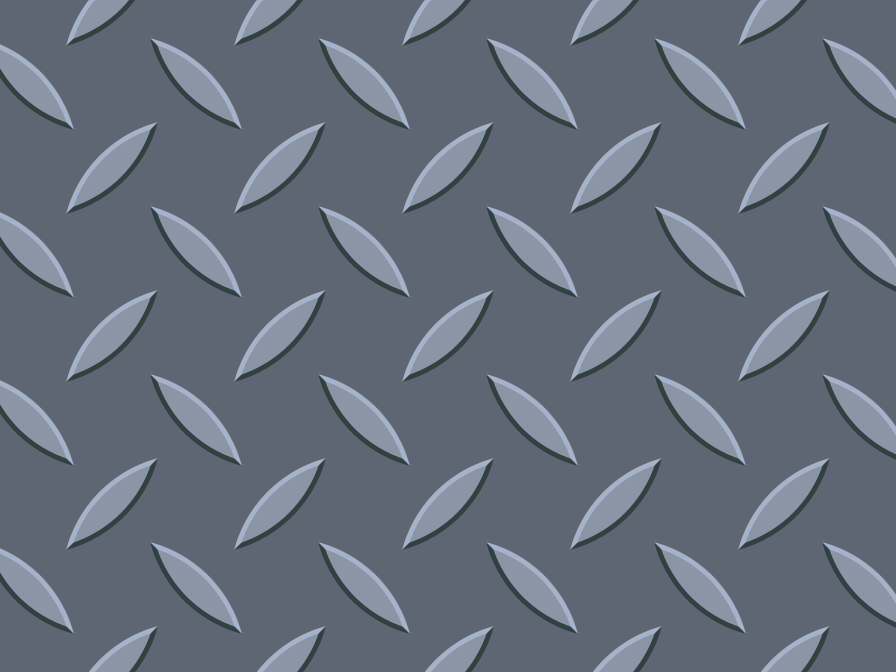
This texture is drawn by a Shadertoy shader. Its source:

```glsl
const float ROWS = 4.0;             // repeats over the canvas height
const vec2 RISING_POS = vec2(0.6667, 0.0);   // centres within one cell
const vec2 FALLING_POS = vec2(0.1667, 0.5);
const float HALF_LENGTH = 0.386;    // lug size in cells
const float HALF_WIDTH = 0.104;
const float BEVEL = 0.029;

const vec3 PLATE = vec3(0.37, 0.40, 0.45);
const vec3 FACE = vec3(0.54, 0.59, 0.65);
const vec3 LIGHT = vec3(0.65, 0.70, 0.79);
const vec3 SHADE = vec3(0.20, 0.25, 0.26);

// Lens with its tips on the x axis, bounded by two circular arcs
float lensDistance(vec2 p) {
    float radius = (HALF_LENGTH * HALF_LENGTH + HALF_WIDTH * HALF_WIDTH) / (2.0 * HALF_WIDTH);
    return length(vec2(p.x, abs(p.y) + radius - HALF_WIDTH)) - radius;
}

// Antialiased coverage of the region where d is negative
float coverage(float d, float pixel) {
    return clamp(0.5 - d / pixel, 0.0, 1.0);
}

// Offset from the nearest repeat of a lug centre
vec2 repeatAround(vec2 p, vec2 center) {
    return fract(p - center + 0.5) - 0.5;
}

// Raised lug: lit upper bevel, shaded lower bevel, flat face
vec3 drawLug(vec3 color, vec2 p, float pixel) {
    vec2 q = vec2(p.x + p.y, p.y - p.x) * inversesqrt(2.0);
    float d = lensDistance(q);
    vec3 bevel = mix(SHADE, LIGHT, coverage(-q.y, pixel));
    vec3 lug = mix(bevel, FACE, coverage(d + BEVEL, pixel));
    return mix(color, lug, coverage(d, pixel));
}

void mainImage(out vec4 fragColor, in vec2 fragCoord) {
    float pixel = ROWS / iResolution.y;
    vec2 p = fragCoord * pixel;

    // Falling lugs are the rising ones mirrored left to right
    vec2 rising = repeatAround(p, RISING_POS);
    vec2 falling = repeatAround(p, FALLING_POS) * vec2(-1.0, 1.0);

    vec3 color = drawLug(PLATE, rising, pixel);
    color = drawLug(color, falling, pixel);
    fragColor = vec4(color, 1.0);
}
```
